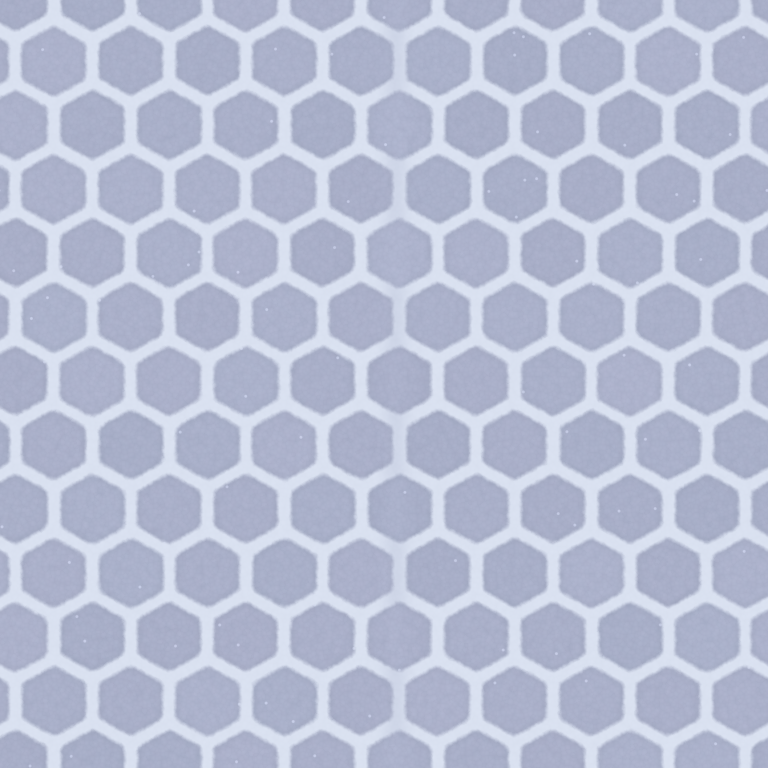
Write a Shadertoy shader that draws this pattern.

```glsl
const float TAU = 6.2831853;

vec2 hash2(vec2 p) {
    vec3 q = fract(vec3(p.xyx) * vec3(0.1031, 0.1030, 0.0973));
    q += dot(q, q.yzx + 33.33);
    return fract((q.xx + q.yz) * q.zy);
}

// Wrapping cellular noise: distance to the nearest point, and its random value
vec2 cellular(vec2 uv, float cells) {
    vec2 p = uv * cells;
    vec2 base = floor(p);
    vec2 nearest = vec2(9.0, 0.0);
    for (int y = -1; y <= 1; y++) {
        for (int x = -1; x <= 1; x++) {
            vec2 cell = base + vec2(x, y);
            vec2 rnd = hash2(mod(cell, cells) + cells);
            float dist = length(cell + rnd - p);
            if (dist < nearest.x) nearest = vec2(dist, fract(rnd.x * 57.0 + rnd.y * 91.0));
        }
    }
    return nearest;
}

// Layered sines with whole frequencies, so the result wraps
float ripple(vec2 uv) {
    vec2 t = uv * TAU;
    return sin(t.x * 41.0 + 2.0 * sin(t.y * 23.0)) * 0.5
         + sin(t.y * 47.0 + 2.0 * sin(t.x * 29.0)) * 0.5
         + sin(dot(t, vec2(83.0, 71.0)) + 2.0 * sin(t.x * 37.0)) * 0.4;
}

// Offset from the nearest hexagon centre in xy, wrapped cell index in zw
vec4 hexCell(vec2 p) {
    vec2 pitch = vec2(1.0, 1.7320508);
    vec2 a = p - pitch * floor(p / pitch + 0.5);
    vec2 b = p - pitch * (floor(p / pitch) + 0.5);
    vec2 local = dot(a, a) < dot(b, b) ? a : b;
    vec2 id = floor((p - local) / (pitch * 0.5) + 0.5);
    return vec4(local, mod(id, vec2(20.0, 12.0)));
}

// Hexagon radius with softly rounded corners
float hexRadius(vec2 p) {
    vec3 sides = abs(vec3(p.x, dot(p, vec2(0.5, 0.866)), dot(p, vec2(0.5, -0.866))));
    return pow(dot(pow(sides, vec3(18.0)), vec3(1.0)), 1.0 / 18.0);
}

void mainImage(out vec4 fragColor, in vec2 fragCoord) {
    vec2 uv = fragCoord / iResolution.xy;

    // Ten tiles across, twelve staggered rows
    vec4 cell = hexCell(uv * vec2(10.0, 10.3923) - vec2(0.203, 0.041));
    vec2 rnd = hash2(cell.zw + 5.0);
    vec2 local = cell.xy + (rnd - 0.5) * 0.014;

    // Fine and coarse grain
    vec2 fine = cellular(uv, 190.0);
    vec2 coarse = cellular(uv, 84.0);
    float grain = (fine.x - 0.45) * 0.6 + (fine.y - 0.5) * 0.35 + (coarse.x - 0.45) * 0.5;

    // Tile mask with slightly ragged edges
    float inset = 0.5 - hexRadius(local) + ripple(uv) * 0.0045 + grain * 0.012;
    float tile = smoothstep(0.046, 0.118, inset + (rnd.y - 0.5) * 0.008);

    // Tile face: mottled tint, grey rim, small shift per tile
    float tint = 0.5 + 0.22 * ripple(uv.yx + 0.37) + (rnd.x - 0.5) * 0.5;
    vec3 face = mix(vec3(0.657, 0.687, 0.786), vec3(0.672, 0.691, 0.792), tint);
    face += (rnd.y - 0.5) * 0.016 - grain * 0.03;
    face -= vec3(0.014, 0.012, 0.016) * (1.0 - smoothstep(0.1, 0.19, inset));

    // Pale specks
    vec2 speck = cellular(uv, 52.0);
    face += 0.11 * step(0.95, speck.y) * (1.0 - smoothstep(0.04, 0.15, speck.x));

    // Joints, dulled along one worn upright strip
    vec3 joint = vec3(0.853, 0.882, 0.942) - grain * 0.012;
    float worn = exp(-pow((uv.x - 0.515) / 0.016, 2.0));
    joint -= vec3(0.045, 0.045, 0.035) * worn;
    face += 0.012 * worn;

    fragColor = vec4(mix(joint, face, tile), 1.0);
}
```
